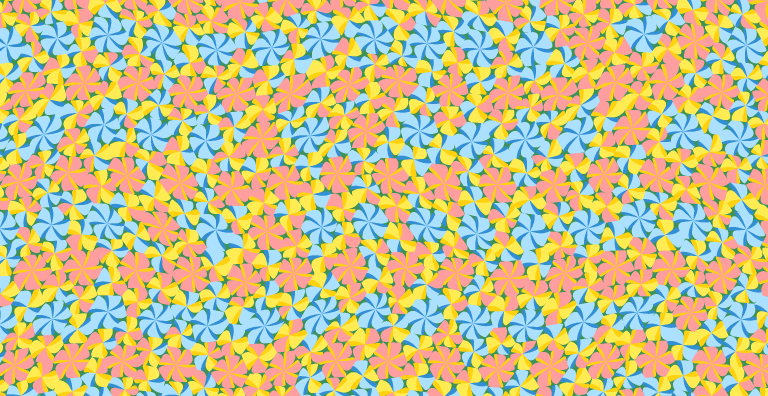
Write a Shadertoy shader that draws this pattern.

```glsl
// Pinwheel flowers of pink or pale blue petals, linked by small mixed whorls with
// yellow teardrops, over dark green. Centres form a jittered hexagonal power diagram;
// each cell is cut into petal sectors, rounded at the border and shaded on one side.

const float TAU = 6.2831853;
const float ROW_HEIGHT = 0.866;

vec2 hash2(vec2 p) {
    vec3 q = fract(p.xyx * vec3(0.1031, 0.1030, 0.0973));
    q += dot(q, q.yzx + 33.33);
    return fract((q.xx + q.yz) * q.zy);
}

float rowShift(float row) { return 0.5 * mod(row, 2.0); }

// Every third cell is a large flower of one colour
bool isLarge(vec2 id) {
    return mod(id.x - floor(0.5 * id.y) - id.y, 3.0) < 0.5;
}

float cellWeight(vec2 id) { return isLarge(id) ? 0.11 : 0.0; }

vec2 flowerCentre(vec2 id) {
    vec2 jitter = hash2(id + 71.0) - 0.5;
    return vec2(id.x + rowShift(id.y), id.y * ROW_HEIGHT) + 0.22 * jitter;
}

vec2 owningFlower(vec2 p) {
    float best = 9.0;
    vec2 bestId = vec2(0.0);
    float row0 = floor(p.y / ROW_HEIGHT + 0.5);
    for (int j = -1; j <= 1; j++) {
        float row = row0 + float(j);
        float column = floor(p.x - rowShift(row) + 0.5);
        for (int i = -1; i <= 1; i++) {
            vec2 id = vec2(column + float(i), row);
            vec2 d = p - flowerCentre(id);
            float power = dot(d, d) - cellWeight(id);
            if (power < best) { best = power; bestId = id; }
        }
    }
    return bestId;
}

// Distance from p to the border of the cell around the given flower
float borderDistance(vec2 p, vec2 id) {
    vec2 centre = flowerCentre(id);
    float border = 9.0;
    for (int j = -1; j <= 1; j++)
        for (int i = -1; i <= 1; i++) {
            if (i == 0 && j == 0) continue;
            vec2 otherId = id + vec2(i, j);
            vec2 other = flowerCentre(otherId);
            float gap = distance(other, centre);
            float shift = 0.5 * (cellWeight(id) - cellWeight(otherId)) / gap;
            border = min(border, dot(0.5 * (centre + other) - p, other - centre) / gap + shift);
        }
    return border;
}

// Intersection of two inside distances with a rounded corner
float roundedCorner(float a, float b, float radius) {
    return min(max(min(a, b), radius), radius)
         - length(max(radius - vec2(a, b), 0.0));
}

vec3 flowerColour(vec2 p) {
    vec2 id = owningFlower(p);
    vec2 offset = p - flowerCentre(id);
    vec2 rnd = hash2(id + 13.0);
    float radius = length(offset);
    bool large = isLarge(id);

    // Straight sectors: five or six on large flowers, four or five on small
    float count = (large ? 5.0 : 4.0) + step(large ? 0.25 : 0.4, rnd.x);
    float turn = atan(offset.y, offset.x) / TAU + rnd.y + 1.0;
    float sector = fract(turn) * count;
    float across = fract(sector);
    float wedge = min(TAU / count, 1.57);
    float border = borderDistance(p, id);
    float petal = min(roundedCorner(radius * sin(across * wedge), border, 0.07),
                      roundedCorner(radius * sin((1.0 - across) * wedge), border, 0.26));
    if (petal < 0.0) return vec3(0.24, 0.57, 0.35);

    // Petal kind: 0 pink, 1 blue, 2 yellow; large flowers alternate by row
    float index = floor(sector);
    float kind = mod(id.y, 2.0);
    if (hash2(id + 37.0).y < 0.16) kind = 0.0;
    if (!large) {
        kind = step(0.5, hash2(id * 7.0 + index + 5.0).x);
        if (mod(index, 2.0) > 0.5) kind = 2.0;
    }

    float shadeWidth = kind > 1.5 ? 0.36 : 0.30;
    bool shaded = across < shadeWidth - 0.5 * radius * radius;
    if (kind < 0.5) return shaded ? vec3(1.0, 0.82, 0.08) : vec3(1.0, 0.62, 0.62);
    if (kind < 1.5) return shaded ? vec3(0.20, 0.56, 0.83) : vec3(0.67, 0.88, 1.0);
    return shaded ? vec3(1.0, 0.82, 0.06) : vec3(1.0, 0.92, 0.32);
}

void mainImage(out vec4 fragColor, in vec2 fragCoord) {
    // Average a 3 x 3 grid of samples to smooth every edge
    vec3 sum = vec3(0.0);
    for (int j = -1; j <= 1; j++)
        for (int i = -1; i <= 1; i++) {
            vec2 p = (fragCoord + vec2(i, j) / 3.0) / iResolution.x * 25.0;
            p += 0.22 * sin(p.yx * vec2(0.9, 0.7) + vec2(1.0, 2.5));
            sum += flowerColour(p.yx + 20.0);
        }
    fragColor = vec4(sum / 9.0, 1.0);
}
```
